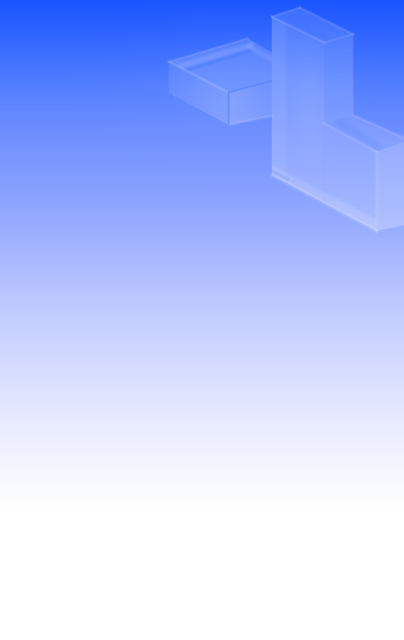
Write a Shadertoy shader that draws this background.

```glsl
// Two translucent glass blocks float over a blue sky that fades to white.
// The sky interpolates colour stops; the blocks are convex quads laid on as
// thin white veils, with soft segments for bevels and inner reflections.

const vec2 CANVAS = vec2(4.86, 7.68);   // drawing units, y measured downwards
const vec3 WHITE = vec3(1.0);
const vec3 SHADE = vec3(0.22, 0.42, 1.0);

// Each stop holds height, red and green; blue stays full.
const vec3 STOPS[9] = vec3[9](
    vec3(0.0, 0.10, 0.33), vec3(0.4, 0.18, 0.39), vec3(1.0, 0.32, 0.49),
    vec3(1.7, 0.45, 0.57), vec3(2.56, 0.57, 0.66), vec3(3.0, 0.645, 0.71),
    vec3(3.84, 0.77, 0.81), vec3(5.12, 0.915, 0.925), vec3(6.1, 1.0, 1.0));

vec3 sky(float y) {
    vec2 redGreen = STOPS[0].yz;
    for (int i = 1; i < 9; i++) {
        float t = clamp((y - STOPS[i - 1].x) / (STOPS[i].x - STOPS[i - 1].x), 0.0, 1.0);
        redGreen = mix(redGreen, STOPS[i].yz, t);
    }
    return vec3(redGreen, 1.0);
}

// Signed distance to the line a-b, negative on its right-hand side.
float halfPlane(vec2 p, vec2 a, vec2 b) {
    vec2 e = normalize(b - a), q = p - a;
    return e.y * q.x - e.x * q.y;
}

// Convex quad with corners listed clockwise.
float quad(vec2 p, vec2 a, vec2 b, vec2 c, vec2 d) {
    return max(max(halfPlane(p, a, b), halfPlane(p, b, c)),
               max(halfPlane(p, c, d), halfPlane(p, d, a)));
}

float fill(float dist, float blur) {
    return 1.0 - smoothstep(-blur, blur, dist);
}

float stroke(vec2 p, vec2 a, vec2 b, float width) {
    vec2 q = p - a, e = b - a;
    float dist = length(q - e * clamp(dot(q, e) / dot(e, e), 0.0, 1.0));
    return 1.0 - smoothstep(0.0, width, dist);
}

float glow(vec2 p, vec2 center, vec2 radius) {
    vec2 q = (p - center) / radius;
    return exp(-dot(q, q));
}

vec3 flatBlock(vec3 col, vec2 p, float aa) {
    vec2 left = vec2(2.03, 0.74), back = vec2(2.98, 0.46);
    vec2 right = vec2(3.27, 0.63), cut = vec2(3.27, 0.97), front = vec2(2.75, 1.11);
    vec2 leftLow = vec2(2.03, 1.12), frontLow = vec2(2.75, 1.50), cutLow = vec2(3.27, 1.39);
    float top = fill(max(quad(p, left, back, right, front), p.x - 3.27), aa);
    top = max(top, fill(quad(p, back, right, cut, front), aa));
    float leftSide = fill(quad(p, left, front, frontLow, leftLow), aa);
    float rightSide = fill(quad(p, front, cut, cutLow, frontLow), aa);
    col = mix(col, WHITE, 0.13 * top);
    col = mix(col, WHITE, leftSide * mix(0.09, 0.17, smoothstep(2.0, 2.75, p.x)));
    col = mix(col, WHITE, rightSide * mix(0.21, 0.13, smoothstep(2.75, 3.27, p.x)));
    // Inner rim of the top face and its reflections
    col = mix(col, WHITE, 0.13 * top * stroke(p, vec2(2.18, 0.79), vec2(3.02, 0.54), 0.07));
    col = mix(col, SHADE, 0.30 * top * stroke(p, vec2(2.24, 0.84), vec2(3.01, 0.61), 0.04));
    col = mix(col, WHITE, 0.10 * top * stroke(p, vec2(3.0, 0.56), vec2(3.27, 0.71), 0.06));
    // Bevels
    col = mix(col, WHITE, 0.16 * stroke(p, left, front, 0.025));
    col = mix(col, WHITE, 0.12 * stroke(p, left, back, 0.025));
    col = mix(col, SHADE, 0.35 * stroke(p, front, cut, 0.02));
    col = mix(col, SHADE, 0.40 * stroke(p, front, frontLow, 0.02));
    return mix(col, WHITE, 0.12 * stroke(p, frontLow, cutLow, 0.03));
}

vec3 steppedBlock(vec3 col, vec2 p, float aa) {
    vec2 topLeft = vec2(3.27, 0.20), topBack = vec2(3.61, 0.09);
    vec2 topRight = vec2(4.25, 0.41), topFront = vec2(3.90, 0.51);
    vec2 innerFront = vec2(3.90, 1.48), innerBack = vec2(4.25, 1.38);
    vec2 footFront = vec2(4.53, 1.82), footRight = vec2(4.92, 1.68);
    vec2 baseLeft = vec2(3.27, 2.10), baseMid = vec2(3.90, 2.435);
    vec2 baseFront = vec2(4.53, 2.77), baseRight = vec2(4.92, 2.69);
    float front = fill(min(quad(p, topLeft, topFront, baseMid, baseLeft),
                           quad(p, innerFront, footFront, baseFront, baseMid)), aa);
    float lid = fill(quad(p, topLeft, topBack, topRight, topFront), aa);
    float side = fill(quad(p, topFront, topRight, innerBack, innerFront), aa);
    float step_ = fill(quad(p, innerFront, innerBack, footRight, footFront), aa);
    float end = fill(quad(p, footFront, footRight, baseRight, baseFront), aa);
    col = mix(col, WHITE, 0.13 * lid + 0.15 * side + 0.13 * step_);
    col = mix(col, WHITE, 0.17 * front + 0.24 * end);
    // Inner walls and the bright floor
    col = mix(col, WHITE, 0.06 * front * fill(p.x - 3.44, 0.03));
    col = mix(col, WHITE, 0.06 * front * glow(p, vec2(3.75, 1.3), vec2(0.22, 0.6)));
    float floorDist = halfPlane(p, vec2(3.27, 1.98), vec2(4.53, 2.63));
    col = mix(col, WHITE, 0.13 * front * fill(floorDist, 0.03));
    col = mix(col, SHADE, 0.18 * stroke(p, vec2(3.28, 2.06), vec2(3.46, 2.15), 0.035));
    col = mix(col, SHADE, 0.12 * step_ * stroke(p, vec2(4.08, 1.47), vec2(4.55, 1.77), 0.10));
    col = mix(col, SHADE, 0.12 * lid * stroke(p, vec2(3.42, 0.22), vec2(3.92, 0.45), 0.08));
    // Bevels
    col = mix(col, WHITE, 0.14 * stroke(p, topLeft, topFront, 0.025));
    col = mix(col, WHITE, 0.14 * stroke(p, topLeft, topBack, 0.025));
    col = mix(col, WHITE, 0.12 * stroke(p, topBack, topRight, 0.025));
    col = mix(col, WHITE, 0.10 * stroke(p, topFront, topRight, 0.025));
    col = mix(col, WHITE, 0.12 * stroke(p, innerFront, footFront, 0.03));
    col = mix(col, WHITE, 0.12 * stroke(p, innerBack, footRight, 0.03));
    col = mix(col, WHITE, 0.10 * stroke(p, footFront, baseFront, 0.04));
    return mix(col, WHITE, 0.16 * stroke(p, baseLeft, baseFront, 0.04));
}

void mainImage(out vec4 fragColor, in vec2 fragCoord) {
    vec2 uv = fragCoord / iResolution.xy;
    vec2 p = vec2(uv.x, 1.0 - uv.y) * CANVAS;
    float aa = 0.8 * CANVAS.y / iResolution.y;
    vec3 col = sky(p.y);
    col = mix(col, WHITE, 0.05 * glow(p, vec2(2.9, 0.9), vec2(0.9, 0.6)));
    col = flatBlock(col, p, aa);
    fragColor = vec4(steppedBlock(col, p, aa), 1.0);
}
```
